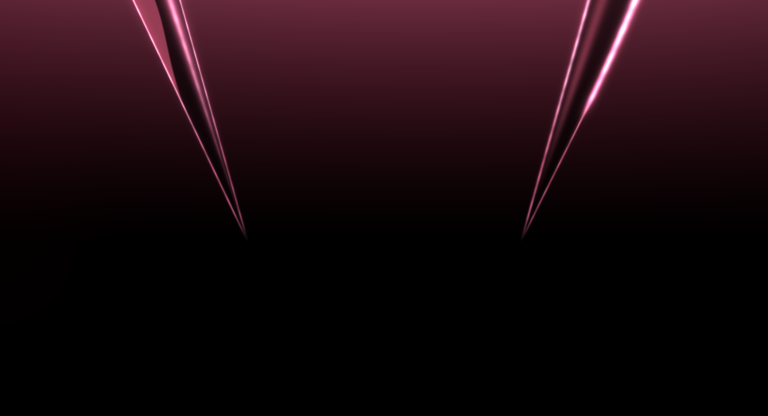
Give the GLSL for this background, as a WebGL 2 fragment shader.

```glsl
#version 300 es
precision highp float;
// Two slender glowing blades hang from the top over a rose-to-black gradient.
// Each blade is a fan of tapered light rays that meet at a tip; a dark body
// and soft bands lie between the rays, and layered sines make them glint.

uniform vec2 u_resolution;
out vec4 fragColor;

#define ASPECT 1.84
#define TIP_HEIGHT 0.418
#define LEFT_TIP 0.594
#define RIGHT_TIP 1.248
#define FADE_DEPTH 0.585
#define LINE_WIDTH 0.0026
#define HALO_WIDTH 0.014
#define SKY_ROSE vec3(0.41, 0.168, 0.24)
#define BAND_ROSE vec3(0.66, 0.27, 0.37)
#define RAY_PINK vec3(0.86, 0.40, 0.56)
#define HOT_PINK vec3(1.0, 0.76, 0.91)

// Signed distance across a ray from the tip (q is relative to the tip).
// reach is the sideways offset of the ray at the top of the canvas.
float across(vec2 q, float reach) {
    float slope = reach / (1.0 - TIP_HEIGHT);
    return (q.x - slope * q.y) / sqrt(1.0 + slope * slope);
}

float bell(float d, float width) {
    return exp(-d * d / (width * width));
}

// Soft-edged wedge between two rays.
float wedge(vec2 q, float low, float high) {
    float soft = 0.75 / u_resolution.y + 0.001;
    return smoothstep(-soft, soft, across(q, low))
         * smoothstep(-soft, soft, -across(q, high));
}

float glint(float s, float phase) {
    return 0.84 + 0.10 * sin(s * 47.0 + phase) + 0.06 * sin(s * 113.0 + phase * 2.0);
}

// Ray with a narrow core and a faint halo, as light to add.
vec3 ray(vec2 q, float reach, float width, float power, float phase) {
    float s = q.y / (1.0 - TIP_HEIGHT);
    float d = across(q, reach);
    float core = bell(d, width);
    float halo = bell(d, HALO_WIDTH * (0.35 + 0.65 * s));
    float fade = smoothstep(-0.005, 0.12, s) * glint(s, phase) * power;
    vec3 tint = mix(RAY_PINK, HOT_PINK, core * smoothstep(0.25, 0.8, s));
    return tint * (core + 0.16 * halo * s) * fade;
}

vec3 background(vec2 p) {
    float side = p.x / ASPECT - 0.55;
    float level = clamp(1.0 - (1.0 - p.y) / FADE_DEPTH, 0.0, 1.0);
    vec3 sky = SKY_ROSE * pow(vec3(level), vec3(1.4, 1.85, 1.65));
    sky *= 1.0 - 0.55 * side * side;
    // Faint warmth low on the left.
    sky.r += 0.014 * smoothstep(0.35, 0.0, p.x) * smoothstep(0.0, 0.5, p.y);
    return sky;
}

vec3 leftBlade(vec3 base, vec2 q) {
    float s = clamp(q.y / (1.0 - TIP_HEIGHT), 0.0, 1.0);
    float body = wedge(q, -0.275, -0.163) * step(0.0, q.y);
    vec3 col = mix(base, base * 0.3, body * 0.85);
    // Flat rose band that closes down along the outer edge.
    float inner = -0.275 + 0.052 * smoothstep(0.48, 1.0, s);
    float band = wedge(q, -0.275, inner) * smoothstep(0.52, 0.68, s);
    col = mix(col, BAND_ROSE, 0.85 * band);
    // Broad sheen under the inner edge.
    col += RAY_PINK * 0.5 * bell(across(q, -0.185), 0.003 + 0.014 * s)
         * smoothstep(0.15, 0.9, s);
    col += ray(q, -0.275, LINE_WIDTH, 0.75, 0.4);
    col += ray(q, -0.187, LINE_WIDTH + 0.005 * s * s, 0.62 * s, 2.1);
    col += ray(q, -0.163, LINE_WIDTH, 0.6, 3.7);
    return col;
}

vec3 rightBlade(vec3 base, vec2 q) {
    float s = clamp(q.y / (1.0 - TIP_HEIGHT), 0.0, 1.0);
    float body = wedge(q, 0.163, 0.27) * step(0.0, q.y);
    vec3 col = mix(base, base * 0.3, body * 0.85);
    // Dim central band between two dark grooves.
    float band = bell(across(q, 0.195), 0.002 + 0.013 * s);
    col = mix(col, BAND_ROSE, 0.65 * band * smoothstep(0.1, 0.8, s));
    // The outer ray swells into a bright beam over its upper half.
    float beam = smoothstep(0.48, 0.6, s);
    float bulge = 0.274 + 0.012 * sin(3.14159 * s);
    col += ray(q, 0.163, LINE_WIDTH + 0.0025 * s, 0.8, 1.3);
    col += ray(q, bulge, LINE_WIDTH + 0.0065 * beam * s, 0.65 + 0.4 * beam, 4.6);
    col += RAY_PINK * 0.3 * beam * bell(across(q, bulge), HALO_WIDTH);
    return col;
}

void main() {
    vec2 p = gl_FragCoord.xy / u_resolution * vec2(ASPECT, 1.0);
    vec3 col = background(p);
    col = leftBlade(col, p - vec2(LEFT_TIP, TIP_HEIGHT));
    col = rightBlade(col, p - vec2(RIGHT_TIP, TIP_HEIGHT));
    fragColor = vec4(min(col, 1.0), 1.0);
}
```
